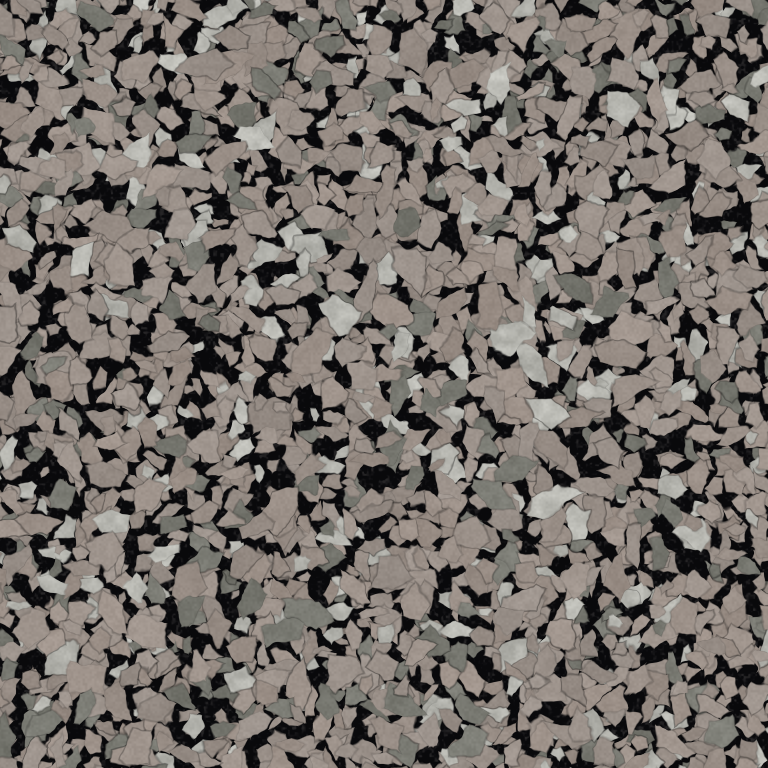
Give the GLSL for this texture, as a Shadertoy shader.

```glsl
// Speckled flake flooring: angular taupe, pale and grey-green chips on a rough
// black binder. Layers of jittered grids hold random convex polygons, drawn
// from the finest layer to the coarsest, each with a thin dark seam around it.

#define LAYERS 4
#define SIDES 5
#define FINE_GRID 27.0
#define GRID_STEP 2.0
#define CHIP_RADIUS 0.288
#define SEAM_WIDTH 0.0028
#define SEAM_DEPTH 0.42
#define EDGE_SOFTNESS 0.0012
#define PALE_SHARE 0.12
#define GREEN_SHARE 0.12

const vec3 BINDER_DARK = vec3(0.035, 0.035, 0.045);
const vec3 BINDER_LIGHT = vec3(0.15, 0.145, 0.15);
const vec3 TAUPE = vec3(0.605, 0.563, 0.533);
const vec3 PALE = vec3(0.715, 0.715, 0.69);
const vec3 GREEN_GREY = vec3(0.465, 0.467, 0.437);
const float TAU = 6.2831853;

// Integer hash: three random values in 0..1 for a lattice point
vec3 hash3(vec3 p) {
    uvec3 v = uvec3(ivec3(floor(p)) + 4096);
    v = v * 1664525u + 1013904223u;
    v.x += v.y * v.z; v.y += v.z * v.x; v.z += v.x * v.y;
    v ^= v >> 16u;
    v.x += v.y * v.z; v.y += v.z * v.x; v.z += v.x * v.y;
    return vec3(v >> 8u) / 16777216.0;
}

float noise(vec2 p, float seed) {
    vec2 i = floor(p), f = fract(p);
    f = f * f * (3.0 - 2.0 * f);
    float a = hash3(vec3(i, seed)).x;
    float b = hash3(vec3(i + vec2(1, 0), seed)).x;
    float c = hash3(vec3(i + vec2(0, 1), seed)).x;
    float d = hash3(vec3(i + vec2(1, 1), seed)).x;
    return mix(mix(a, b, f.x), mix(c, d, f.x), f.y);
}

mat2 rotate(float a) {
    return mat2(cos(a), sin(a), -sin(a), cos(a));
}

// Signed distance to an irregular polygon: the overlap of random half-planes
float polygon(vec2 q, float radius, vec3 id) {
    float d = -10.0;
    for (int i = 0; i < SIDES; i++) {
        vec3 h = hash3(id + vec3(0, 0, 10 + i));
        float angle = (float(i) + 0.6 * (h.x - 0.5)) * TAU / float(SIDES);
        d = max(d, dot(q, vec2(cos(angle), sin(angle))) - radius * mix(0.55, 1.45, h.y));
    }
    return d;
}

// Chip colour by kind, with its own tone and a slight mottle
vec3 chipColor(vec3 pick, vec2 uv, float grain) {
    vec3 color = TAUPE + vec3(0.012, 0.0, -0.006) * (pick.z - 0.5);
    float mottle = 0.03;
    if (pick.x < PALE_SHARE) {
        color = PALE;
        mottle = 0.10;
    } else if (pick.x < PALE_SHARE + GREEN_SHARE) {
        color = GREEN_GREY;
        mottle = 0.05;
    }
    float cloud = noise(uv * 90.0, 3.0) - 0.5;
    return color + 0.07 * (pick.y - 0.5) + mottle * cloud + 0.045 * (grain - 0.5);
}

void mainImage(out vec4 fragColor, in vec2 fragCoord) {
    vec2 uv = fragCoord / iResolution.y;
    float soft = max(EDGE_SOFTNESS, 0.7 / iResolution.y);
    float grain = noise(uv * 330.0, 1.0);

    // Rough black binder
    float rough = noise(uv * 190.0, 2.0) * grain;
    vec3 color = mix(BINDER_DARK, BINDER_LIGHT, smoothstep(0.2, 0.8, rough));

    // Ragged chip edges
    vec2 warp = vec2(noise(uv * 75.0, 4.0), noise(uv * 75.0, 5.0)) - 0.5;
    vec2 nick = vec2(noise(uv * 200.0, 6.0), noise(uv * 200.0, 7.0)) - 0.5;
    vec2 ragged = uv + 0.006 * warp + 0.0018 * nick;

    for (int layer = 0; layer < LAYERS; layer++) {
        float level = float(layer);
        float grid = FINE_GRID - GRID_STEP * level;
        vec2 p = rotate(0.4 + 1.1 * level) * ragged * grid + 7.3 * level;
        vec2 home = floor(p);
        for (int k = 0; k < 9; k++) {
            vec2 cell = home + vec2(k % 3, k / 3) - 1.0;
            vec3 id = vec3(cell, 100.0 * (level + 1.0));
            vec3 place = hash3(id);
            vec2 q = p - cell - 0.5 - 0.8 * (place.xy - 0.5);
            if (dot(q, q) > 1.2) continue;

            // Random turn, stretch and size, sparser in some patches
            vec3 form = hash3(id + vec3(0, 0, 1));
            float stretch = mix(1.0, 1.4, form.x);
            q = rotate(TAU * place.z) * q * vec2(stretch, 1.0 / stretch);
            float patchy = mix(0.86, 1.14, noise(cell * 0.35, 8.0 + level));
            float d = polygon(q, CHIP_RADIUS * patchy * mix(0.6, 1.4, form.y), id) / grid;

            // Dark seam around the chip, then the chip itself
            float seam = 1.0 - smoothstep(0.0, SEAM_WIDTH, d);
            color *= 1.0 - SEAM_DEPTH * form.z * seam;
            vec3 chip = chipColor(hash3(id + vec3(0, 0, 2)), uv, grain);
            chip *= 1.0 - 0.12 * smoothstep(-0.002, 0.0, d);
            color = mix(color, chip, 1.0 - smoothstep(-soft, soft, d));
        }
    }
    fragColor = vec4(color, 1.0);
}
```
